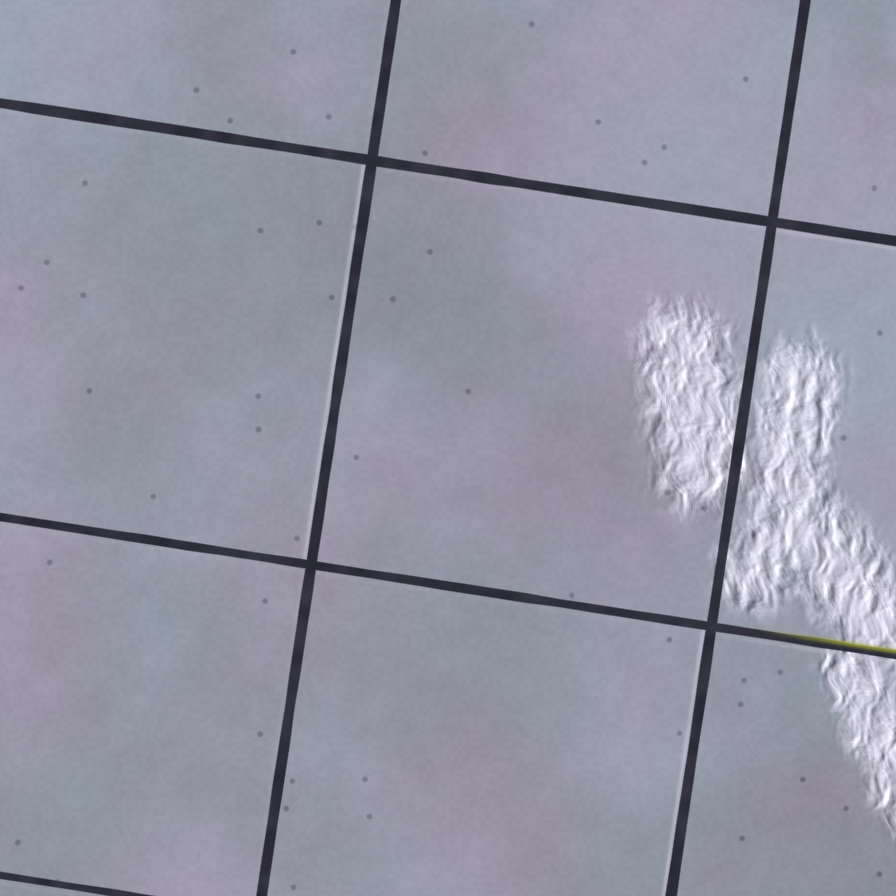
Give the GLSL for this texture, as a Shadertoy shader.

```glsl
// Tilted pale grey floor tiles with dark grout, faint mottling and a rippled glossy glare.

// Layout, in canvas units (y runs downward from the top edge)
const vec2 SLANT = vec2(0.150, 0.154);       // lean of upright and level joints
const vec2 FIRST_JOINT = vec2(0.442, 0.115);
const float COLUMN_PITCH = 0.457;
const float ROW_RATE = 1.985;                // rows per unit at the first joint
const float ROW_SQUEEZE = 0.389;             // rows get shorter further down
const float GROUT_HALF = 0.0058;
const float GROUT_THINNING = 0.0009;         // per level joint
const float LIP_WIDTH = 0.0026;

// Colours
const vec3 TILE_GREY = vec3(0.565, 0.575, 0.625);
const vec3 TILE_LIGHT = vec3(0.622, 0.622, 0.692);
const vec3 TINT = vec3(-0.018, 0.016, 0.006);
const vec3 GROUT = vec3(0.165, 0.165, 0.215);
const vec3 LIP = vec3(0.76, 0.75, 0.81);
const vec3 GLARE = vec3(0.80, 0.79, 0.86);
const vec3 GLINT = vec3(0.62, 0.64, 0.22);

// Glare streaks: start and end points, then their radii
const int STREAKS = 5;
const vec4 STREAK_ENDS[STREAKS] = vec4[](
    vec4(0.765, 0.39, 0.785, 0.52), vec4(0.895, 0.42, 0.880, 0.56),
    vec4(0.840, 0.64, 0.890, 0.58), vec4(0.890, 0.58, 0.990, 0.70),
    vec4(0.950, 0.75, 1.020, 0.91));
const float STREAK_RADII[STREAKS] = float[](0.062, 0.050, 0.048, 0.058, 0.040);

float hash(vec2 p) {
    vec3 q = fract(p.xyx * 0.1031);
    q += dot(q, q.yzx + 33.33);
    return fract((q.x + q.y) * q.z);
}

float noise(vec2 p) {
    vec2 i = floor(p), f = fract(p);
    f = f * f * (3.0 - 2.0 * f);
    return mix(mix(hash(i), hash(i + vec2(1, 0)), f.x),
               mix(hash(i + vec2(0, 1)), hash(i + vec2(1, 1)), f.x), f.y);
}

float fbm(vec2 p) {
    float sum = 0.0, gain = 0.5;
    for (int i = 0; i < 4; i++) {
        sum += gain * noise(p);
        p = p * 2.03 + 17.0;
        gain *= 0.5;
    }
    return sum / 0.9375;
}

float segmentDistance(vec2 p, vec2 a, vec2 b) {
    vec2 ab = b - a;
    return length(p - a - ab * clamp(dot(p - a, ab) / dot(ab, ab), 0.0, 1.0));
}

float bump(float x, float width) {
    return exp(-x * x / (width * width));
}

// Fine wrinkles, stretched along the upright joints
float wrinkles(vec2 p) {
    vec2 warp = 0.012 * vec2(noise(p * 45.0), noise(p * 45.0 + 31.0));
    return fbm((p + warp) * vec2(95.0, 48.0) + 60.0);
}

void mainImage(out vec4 fragColor, in vec2 fragCoord) {
    vec2 p = fragCoord / iResolution.xy;
    p.y = 1.0 - p.y;
    float pixel = 1.0 / iResolution.y;

    // Skewed tile grid and signed distances to the nearest joints
    vec2 skewed = p + vec2(SLANT.x, -SLANT.y) * p.yx - FIRST_JOINT;
    vec2 grid = vec2(skewed.x / COLUMN_PITCH,
                     skewed.y * (ROW_RATE + ROW_SQUEEZE * skewed.y));
    vec2 rate = vec2(1.0 / COLUMN_PITCH, ROW_RATE + 2.0 * ROW_SQUEEZE * skewed.y);
    vec2 joint = floor(grid + 0.5);
    vec2 tile = floor(grid);
    vec2 dist = (grid - joint) / (rate * sqrt(1.0 + SLANT * SLANT));

    // Mottled tile body
    float cloud = fbm(p * 4.0 + 5.0) + 0.10 * (hash(tile + 40.0) - 0.5);
    float shade = bump(segmentDistance(p, vec2(0.46, 0.28), vec2(0.98, 0.98)), 0.13);
    vec3 color = mix(TILE_GREY, TILE_LIGHT, smoothstep(0.30, 0.72, cloud - 0.16 * shade));
    color += TINT * (2.0 * fbm(p * 5.5 + 70.0) - 1.0) * 1.6;
    color += 0.030 * (fbm(p * 38.0) - 0.5) + 0.025 * (noise(p * 230.0) - 0.5);
    color -= 0.018 * shade;

    // Sparse dark specks
    vec2 speck = p * 26.0, cell = floor(speck);
    vec2 offset = 0.25 + 0.5 * vec2(hash(cell + 3.0), hash(cell + 91.0));
    float spot = 1.0 - smoothstep(0.04, 0.12, length(fract(speck) - offset));
    color -= 0.13 * spot * step(0.93, hash(cell + 150.0));

    // Wrinkled glare with embossed ridges
    float glow = 0.0;
    for (int i = 0; i < STREAKS; i++) {
        vec4 ends = STREAK_ENDS[i];
        glow = max(glow, bump(segmentDistance(p, ends.xy, ends.zw), STREAK_RADII[i]));
    }
    float ripple = wrinkles(p);
    float relief = ripple - wrinkles(p + vec2(0.004, 0.002));
    float shine = smoothstep(0.25, 0.95, glow + 0.9 * (ripple - 0.5));
    color = mix(color, GLARE, 0.85 * shine * smoothstep(0.05, 0.4, glow));
    color += 0.75 * relief * smoothstep(0.2, 0.75, glow) + 0.03 * glow;

    // Worn light lips beside the joints
    float wear = 0.6 + 0.4 * noise(p * 30.0);
    float sideLip = mix(0.12, 0.75, step(abs(tile.y - joint.x), 0.5));
    float lowerLip = mix(0.12, 0.6, smoothstep(0.78, 0.92, p.x));
    color = mix(color, LIP, wear * sideLip * bump(dist.x + 0.0085, LIP_WIDTH));
    color = mix(color, LIP, wear * lowerLip * bump(dist.y - 0.0085, LIP_WIDTH));

    // Grout, slightly uneven, with a yellow glint near the glare
    vec2 halfWidth = vec2(GROUT_HALF, GROUT_HALF - GROUT_THINNING * joint.y);
    halfWidth += 0.0012 * (noise(p * 24.0 + 9.0) - 0.5);
    vec2 cover = 1.0 - smoothstep(halfWidth - pixel, halfWidth + pixel, abs(dist));
    vec3 groutColor = GROUT + 0.06 * (noise(p * 60.0) - 0.4);
    color = mix(color, groutColor, 0.96 * max(cover.x, cover.y));
    float glint = bump(dist.y + 0.004, 0.003) * step(abs(joint.y - 1.0), 0.5);
    color = mix(color, GLINT, 0.75 * glint * smoothstep(0.82, 0.96, p.x));

    fragColor = vec4(clamp(color, 0.0, 1.0), 1.0);
}
```
